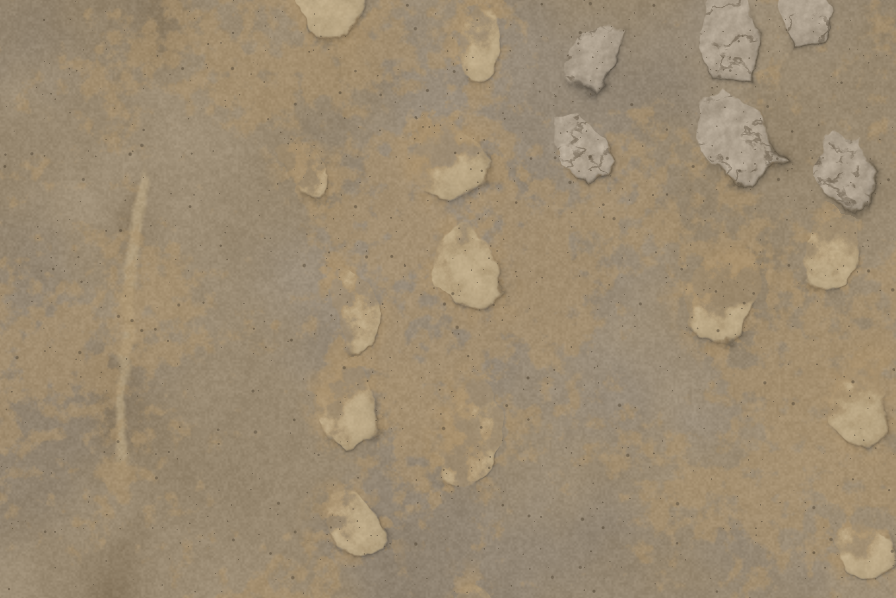
This texture is drawn by a WebGL 2 fragment shader. Its source:

```glsl
#version 300 es
precision highp float;

uniform vec2 u_resolution;
out vec4 fragColor;

#define CELL 0.215
#define GRAIN 0.075
#define STAIN 0.62
#define GREY vec3(0.578, 0.528, 0.458)
#define WARM vec3(0.596, 0.534, 0.440)
#define BROWN vec3(0.495, 0.430, 0.335)
#define OCHRE vec3(0.665, 0.568, 0.425)
#define CREAM vec3(0.735, 0.660, 0.525)
#define ASH vec3(0.680, 0.630, 0.560)

float hash(vec2 p) {
  vec3 q = fract(p.xyx * 0.1031);
  q += dot(q, q.yzx + 33.33);
  return fract((q.x + q.y) * q.z);
}

vec2 hash2(vec2 p) { return vec2(hash(p), hash(p + 57.3)); }

float noise(vec2 p) {
  vec2 i = floor(p), f = fract(p);
  f = f * f * (3.0 - 2.0 * f);
  return mix(mix(hash(i), hash(i + vec2(1, 0)), f.x),
             mix(hash(i + vec2(0, 1)), hash(i + vec2(1, 1)), f.x), f.y);
}

float fbm(vec2 p) {
  float sum = 0.0, amp = 0.516;
  for (int i = 0; i < 5; i++) {
    sum += amp * noise(p);
    p = mat2(1.6, 1.2, -1.2, 1.6) * p + 7.3;
    amp *= 0.5;
  }
  return sum;
}

// Crumbling zone in the upper right
float crumbleZone(vec2 p) {
  return smoothstep(0.85, 1.0, p.x) * smoothstep(0.64, 0.74, p.y);
}

// Nearest flake: signed distance, lower-right facing, seed, crumbled or not
vec4 nearestFlake(vec2 p) {
  vec4 best = vec4(1.0, 0.0, 0.0, 0.0);
  for (int j = -1; j <= 1; j++)
  for (int i = -1; i <= 1; i++) {
    vec2 id = floor(p / CELL) + vec2(i, j);
    vec2 shape = hash2(id + 19.7);
    vec2 centre = (id + 0.2 + 0.6 * hash2(id)) * CELL;
    float crumbled = step(0.5, crumbleZone(centre));
    float density = mix(0.08, 0.68, smoothstep(0.3, 0.55, centre.x));
    density *= mix(0.35, 1.0, smoothstep(0.1, 0.4, centre.y));
    if (hash(id + 71.0) > max(density, 0.9 * crumbled)) continue;

    float a = mix(-0.9, 0.5, shape.x);
    float radius = CELL * mix(0.2, 0.38, hash(id + 5.0));
    vec2 offset = p - centre;
    vec2 q = mat2(cos(a), sin(a), -sin(a), cos(a)) * offset;
    q.x = q.x * (1.1 + 0.7 * shape.y) + (shape.y - 0.5) * q.y * q.y / radius;
    float facet = max(abs(q.x) * 0.9 + abs(q.y) * 0.5, abs(q.y));
    float d = mix(length(q), facet, 0.25 + 0.6 * crumbled) - radius;
    float facing = dot(offset, vec2(0.6, -0.8)) / radius;
    if (d < best.x) best = vec4(d, facing, hash(id + 31.0), crumbled);
  }
  return best;
}

// Sparse dark pits
float pits(vec2 p, float scale, float chance) {
  vec2 id = floor(p * scale), f = fract(p * scale);
  float r = mix(0.07, 0.16, hash(id + 3.1));
  float d = length(f - 0.25 - 0.5 * hash2(id + 8.0));
  return step(hash(id), chance) * (1.0 - smoothstep(r * 0.4, r * 1.3, d));
}

void main() {
  vec2 p = gl_FragCoord.xy / u_resolution.y;
  float aa = 1.0 / u_resolution.y;
  float broad = fbm(p * 2.6 + 4.0);
  float middle = fbm(p * 9.0 + 21.0);
  float fine = fbm(p * 48.0 + 2.0);

  // Weathered ground
  vec3 col = mix(GREY, WARM, smoothstep(0.36, 0.6, broad));
  col += 0.09 * (fbm(p * 4.0 + 40.0) - 0.5) + 0.05 * (middle - 0.5);

  // Dark seam on the left with a pale crust along it
  float seamX = 0.2 + 0.075 * smoothstep(0.45, 1.0, p.y) + 0.05 * (middle - 0.5);
  float seam = exp(-pow((p.x - seamX + 0.01) / 0.04, 2.0));
  float leftShade = 1.0 - smoothstep(0.1, 0.38, p.x);
  col = mix(col, BROWN, (0.5 * seam + 0.22 * leftShade) * smoothstep(0.25, 0.6, fbm(p * 6.0)));
  float crust = 1.0 - smoothstep(0.003, 0.014, abs(p.x - seamX - 0.006));
  crust *= smoothstep(0.42, 0.56, fbm(p * vec2(22.0, 7.0)));
  crust *= smoothstep(0.18, 0.25, p.y) * (1.0 - smoothstep(0.68, 0.78, p.y));
  col = mix(col, CREAM, 0.65 * crust);

  // Speckled ochre stains and a slanting wash
  float wash = exp(-pow((p.x - 0.24 - 0.75 * (p.y - 0.5) - 0.1 * (broad - 0.5)) / 0.08, 2.0));
  wash *= smoothstep(0.45, 0.6, p.y);
  float patches = 0.6 * fbm(p * 4.5 + 13.0) + 0.4 * fine + 0.05 * wash;
  col = mix(col, OCHRE, STAIN * smoothstep(0.50, 0.61, patches));

  // Flakes with a worn side, an ochre halo and a shaded lip
  vec2 warp = vec2(middle, fbm(p * 9.0 + 63.0)) - 0.5;
  vec4 flake = nearestFlake(p + 0.085 * warp);
  float d = flake.x + 0.012 * (fine - 0.5);
  float halo = 1.0 - smoothstep(-0.01, 0.055, d);
  col = mix(col, OCHRE, 0.75 * halo * smoothstep(0.44, 0.6, fine + 0.08 * (middle - 0.5)) * (1.0 - flake.w));
  float inside = 1.0 - smoothstep(-1.5 * aa, 1.5 * aa, d);
  float wear = flake.y * 0.22 + 0.7 * middle + 0.45 * fine - 0.28 * flake.z;
  float kept = mix(smoothstep(0.28, 0.46, wear), 1.0, flake.w);
  vec3 skin = mix(OCHRE, CREAM, smoothstep(0.2, 0.55, wear)) + 0.10 * (fine - 0.5);

  // Crumbled faces with thin cracks and relief
  vec2 r = p + 0.02 * warp;
  float crack = 1.0 - smoothstep(0.006, 0.04, abs(fbm(r * vec2(20.0, 26.0) + 9.0) - 0.5));
  float relief = fbm(r * 30.0) - fbm((r + vec2(-0.006, 0.006)) * 30.0);
  vec3 rubble = ASH + 0.28 * relief - 0.15 * crack * smoothstep(0.35, 0.55, fine);
  col = mix(col, mix(skin, rubble, flake.w), inside * mix(0.35, 0.95, kept));
  float lip = exp(-abs(d - 0.003) / 0.0045) * smoothstep(-0.3, 0.9, flake.y);
  col *= 1.0 - lip * mix(0.2, 0.32, flake.w) * kept;

  // Pits and sandy grain
  float pitted = pits(p, 48.0, 0.05) + pits(p + 3.7, 95.0, 0.05 + 0.08 * halo);
  col = mix(col, BROWN * 0.72, 0.6 * min(pitted, 1.0));
  float grain = 0.6 * noise(p * 290.0) + 0.4 * noise(p * 130.0 + 17.0) - 0.5;
  col += GRAIN * grain * mix(1.0, 0.65, inside);

  fragColor = vec4(clamp(col, 0.0, 1.0), 1.0);
}
```
